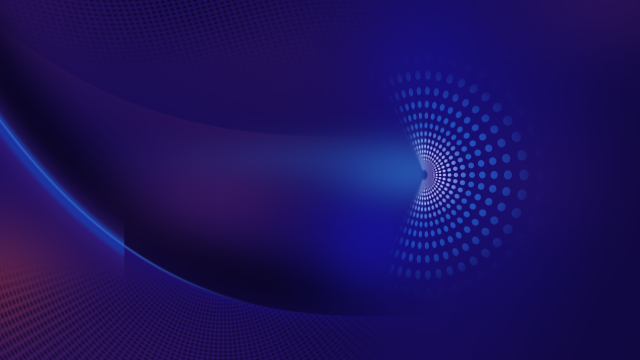
Give the GLSL for this background, as a WebGL 2 fragment shader.

```glsl
#version 300 es
precision highp float;

#define VORTEX vec2(1.178, 0.514)
#define RING_STEP 0.165
#define SPOKES 5.0
#define BEAM_END 0.345
#define BEAM_WIDTH 0.019
#define NAVY vec3(0.085, 0.042, 0.335)
#define INK vec3(0.030, 0.015, 0.130)
#define VIOLET vec3(0.235, 0.095, 0.370)
#define ROYAL vec3(0.085, 0.065, 0.600)
#define AZURE vec3(0.150, 0.350, 0.700)
#define EMBER vec3(0.420, 0.150, 0.270)

uniform vec2 u_resolution;
out vec4 fragColor;

// Soft elliptical glow
float glow(vec2 p, vec2 center, vec2 size) {
  vec2 q = (p - center) / size;
  return exp(-dot(q, q));
}

// Signed distance above a falling arc that flattens at x = reach
float arcDistance(vec2 p, float reach, float base, float rise, float power) {
  float b = max(1.0 - p.x / reach, 0.0001);
  float slope = rise * power / reach * pow(b, power - 1.0);
  return (p.y - base - rise * pow(b, power)) / sqrt(1.0 + slope * slope);
}

// Round dot in each unit cell, faded where cells get too small
float dots(vec2 cell, float radius) {
  vec2 w = fwidth(cell);
  float aa = max(w.x, w.y);
  float d = length(fract(cell) - 0.5);
  float shape = 1.0 - smoothstep(radius - aa * 0.6, radius + aa * 0.6, d);
  return mix(shape, 3.14 * radius * radius, smoothstep(0.45, 0.9, aa));
}

// Rings and spokes of dots opening to the right
vec3 vortex(vec2 p, vec3 color) {
  vec2 q = p - VORTEX;
  float r = length(q * vec2(1.0 + 0.5 * exp(-abs(q.x) * 20.0), 1.0));
  float angle = atan(q.y, q.x);
  float spoke = SPOKES * angle + 0.65 * angle * angle * angle;
  float ring = log(r + 0.012) / RING_STEP;
  float size = mix(0.34, 0.27, smoothstep(0.03, 0.25, r));
  float mask = dots(vec2(ring, spoke + 0.5), size);
  mask *= 1.0 - smoothstep(1.75, 2.05, abs(angle));
  mask *= smoothstep(0.008, 0.018, r) * (1.0 - smoothstep(0.14, 0.35, r));
  vec3 tint = mix(vec3(0.78, 0.80, 1.0), vec3(0.13, 0.33, 0.76),
                  smoothstep(0.035, 0.15, r));
  return mix(color, tint, mask * 0.95);
}

void main() {
  vec2 p = gl_FragCoord.xy / u_resolution.y;
  p.x *= 1.7778 * u_resolution.y / u_resolution.x;
  float px = 1.0 / u_resolution.y;

  float upper = arcDistance(p, 1.0, 0.62, 0.31, 2.6);
  float lower = arcDistance(p, 1.1, 0.12, 0.545, 2.7);
  float below = 1.0 - smoothstep(-px, px, lower);
  float fadeRight = 1.0 - smoothstep(0.85, 1.25, p.x);

  // Broad colour fields
  vec3 color = NAVY;
  color = mix(color, INK, 0.40 * smoothstep(1.35, 1.85, p.x - 0.35 * p.y + 0.2));
  color = mix(color, VIOLET, 0.45 * glow(p, vec2(0.0, 0.98), vec2(0.35, 0.22)));
  color = mix(color, VIOLET, 0.30 * glow(p, vec2(0.75, 0.85), vec2(0.40, 0.22)));
  color = mix(color, VIOLET, 0.45 * glow(p, vec2(1.70, 1.0), vec2(0.28, 0.15)));
  color = mix(color, ROYAL, 0.55 * glow(p, vec2(1.17, 0.80), vec2(0.20, 0.25)));
  color = mix(color, ROYAL, 0.35 * glow(p, vec2(1.38, 0.50), vec2(0.25, 0.38)));
  color = mix(color, VIOLET, 0.20 * glow(p, vec2(1.50, 0.50), vec2(0.20, 0.15)));

  // Dotted mesh along the top
  vec2 mesh = vec2(p.x + 0.35 * p.y, p.y + 0.05 * sin(p.x * 5.0)) / vec2(0.018, 0.013);
  float meshMask = glow(p, vec2(0.50, 1.0), vec2(0.36, 0.13));
  color = mix(color, INK, 0.65 * dots(mesh, 0.32) * meshMask);

  // Sheet between the two arcs
  float sheet = (1.0 - smoothstep(-px, px, upper)) * (1.0 - below);
  float sheen = sheet * exp(upper * 8.0) * (1.0 - smoothstep(0.75, 1.1, p.x));
  color = mix(color, VIOLET, 0.30 * sheen);
  float shade = exp(-pow((lower - 0.07) / 0.11, 2.0)) * fadeRight;
  color = mix(color, INK, 0.88 * shade * (1.0 - below));
  color = mix(color, VIOLET, 0.75 * sheet * glow(p, vec2(0.60, 0.47), vec2(0.24, 0.14)));

  // Blue light pouring left from the vortex
  color = mix(color, ROYAL, 0.85 * glow(p, vec2(1.04, 0.34), vec2(0.18, 0.17)));
  float mouth = 1.0 - smoothstep(1.165, 1.20, p.x);
  color = mix(color, AZURE, 0.85 * mouth * glow(p, vec2(1.15, 0.52), vec2(0.20, 0.085)));
  color = mix(color, AZURE, 0.30 * mouth * glow(p, vec2(0.95, 0.56), vec2(0.38, 0.065)));

  // Ground under the lower arc
  vec3 ground = mix(vec3(0.12, 0.055, 0.38), NAVY, smoothstep(0.4, 1.2, p.x));
  ground = mix(ground, EMBER, 0.85 * glow(p, vec2(-0.03, 0.19), vec2(0.23, 0.20)));
  ground = mix(ground, VIOLET, 0.45 * glow(p, vec2(0.25, 0.0), vec2(0.45, 0.16)));
  vec2 fan = p - vec2(0.62, 0.38);
  vec2 fanCell = vec2(atan(fan.x, -fan.y) * 26.0, length(fan) / 0.011);
  float fanMask = (1.0 - smoothstep(0.12, 0.30, p.y)) * fadeRight;
  ground = mix(ground, INK, 0.50 * dots(fanCell, 0.36) * fanMask);
  color = mix(color, ground, below * fadeRight);

  // Bright beam with a cut end, then a thin trailing line
  float start = 1.0 - smoothstep(BEAM_END - px, BEAM_END + px, p.x);
  float halo = exp(-pow((lower + 0.012) / 0.045, 2.0));
  color = mix(color, vec3(0.22, 0.12, 0.50), 0.65 * halo * start);
  float core = exp(-pow((lower + 0.006) / BEAM_WIDTH, 4.0));
  color = mix(color, vec3(0.10, 0.25, 0.66), 0.85 * core * start);
  float thread = exp(-pow(lower / 0.0035, 2.0));
  float tail = 1.0 - smoothstep(0.30, 0.75, p.x);
  color = mix(color, vec3(0.20, 0.44, 0.80), 0.75 * thread * tail);
  color = mix(color, ROYAL, 0.30 * exp(-abs(lower) * 40.0) * below * fadeRight);

  fragColor = vec4(vortex(p, color), 1.0);
}
```
